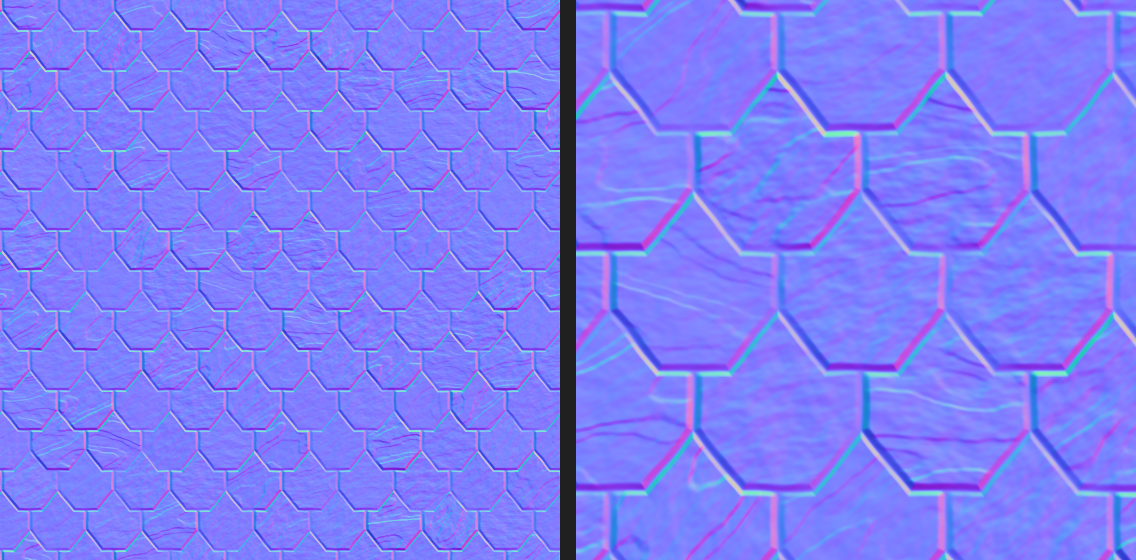
Left, the full canvas; right, a detail of the centre.
Give the GLSL for this texture map, as a WebGL 1 fragment shader.

```glsl
precision highp float;
// Tangent-space normal map of overlapping slate shingles with clipped lower corners.

uniform vec2 u_resolution;

// Layout; heights and lengths are in tile widths unless noted
const float COLUMNS = 10.0;
const float ROWS = 14.0;
const vec2 LAYOUT_SHIFT = vec2(0.035, 0.24);   // in columns, rows
const float ROW_HEIGHT = COLUMNS / ROWS;
const float FLAT_HALF = 0.21;                  // half of the flat lower edge
const float CLIP_HEIGHT = 0.36;                // height of the clipped corner

// Relief
const float BEVEL_WIDTH = 0.050;
const float LIP_WIDTH = 0.032;
const float GROOVE_DEPTH = 0.019;
const float EDGE_WOBBLE = 0.012;
const float WOBBLE_FREQ = 4.0;
const float GRAIN_FREQ = 7.0;
const float GRAIN_HEIGHT = 0.0105;
const float LEDGE_HEIGHT = 0.016;
const float TILE_TILT = 0.06;
const float STREAK_ANGLE = 0.45;
const float SAMPLE_STEP = 0.010;
const float NO_PERIOD = 289.0;

vec2 hash2(vec2 p) {
  vec3 q = fract(vec3(p.xyx) * vec3(0.1031, 0.1030, 0.0973));
  q += dot(q, q.yzx + 33.33);
  return fract((q.xx + q.yz) * q.zy);
}

float cornerSlope(vec2 cell, vec2 offset, float period) {
  float angle = 6.28318 * hash2(mod(cell, period)).x;
  return dot(vec2(cos(angle), sin(angle)), offset);
}

// Gradient noise, about -0.7 to 0.7
float gradientNoise(vec2 p, float period) {
  vec2 i = floor(p), f = p - i;
  vec2 w = f * f * f * (f * (f * 6.0 - 15.0) + 10.0);
  vec2 e = vec2(1.0, 0.0);
  float low = mix(cornerSlope(i, f, period),
                  cornerSlope(i + e.xy, f - e.xy, period), w.x);
  float high = mix(cornerSlope(i + e.yx, f - e.yx, period),
                   cornerSlope(i + e.xx, f - e.xx, period), w.x);
  return mix(low, high, w.y);
}

// Signed distance to the lower outline of a tile; it runs on upward
float tileDistance(vec2 p) {
  p.x = abs(p.x);
  vec2 clipNormal = normalize(vec2(CLIP_HEIGHT, FLAT_HALF - 0.5));
  float clip = dot(p - vec2(FLAT_HALF, 0.0), clipNormal);
  return max(max(-p.y, clip), p.x - 0.5);
}

// Grain and broken ledges, with strength and direction set per tile
float slateSurface(vec2 local, vec2 id) {
  vec2 look = hash2(id + 3.7);
  vec2 wear = hash2(id + 41.3);
  float angle = STREAK_ANGLE + (look.x - 0.5) * 1.1;
  float c = cos(angle), s = sin(angle);
  vec2 seed = 60.0 + 50.0 * hash2(id + 17.9);
  vec2 p = vec2(c * local.x + s * local.y, c * local.y - s * local.x);
  p *= vec2(0.6, 1.0);

  float grain = 0.0, amount = 1.0, freq = GRAIN_FREQ;
  for (int i = 0; i < 3; i++) {
    grain += amount * gradientNoise(p * freq + seed, NO_PERIOD);
    amount *= 0.5;
    freq *= 1.9;
  }

  float slab = gradientNoise(p * vec2(2.0, 3.2) + seed.yx, NO_PERIOD) + 0.07 * grain;
  float ledge = smoothstep(0.03, 0.12, slab) + 0.6 * smoothstep(-0.22, -0.14, slab);
  float tilt = dot(local - vec2(0.0, 0.5), hash2(id + 71.1) - 0.5) * TILE_TILT;
  return grain * GRAIN_HEIGHT * mix(0.6, 1.25, look.y)
       + ledge * LEDGE_HEIGHT * wear.x * wear.x + tilt;
}

// Height of the roof at p
float roofHeight(vec2 p) {
  vec2 w = p * WOBBLE_FREQ;
  float period = COLUMNS * WOBBLE_FREQ;
  vec2 q = p + EDGE_WOBBLE * vec2(gradientNoise(w, period),
                                 gradientNoise(w + 13.5, period));
  q -= LAYOUT_SHIFT * vec2(1.0, ROW_HEIGHT);
  float baseRow = floor(q.y / ROW_HEIGHT);

  // Search from the upper course downward for the tile on top
  float above = 1.0, own = 0.0;
  vec2 local = vec2(0.0), id = vec2(0.0);
  for (int i = 0; i < 3; i++) {
    float row = baseRow + 1.0 - float(i);
    float x = q.x - 0.5 * mod(row, 2.0);
    float column = floor(x + 0.5);
    local = vec2(x - column, q.y - row * ROW_HEIGHT);
    id = mod(vec2(column, row), vec2(COLUMNS, ROWS));
    float d = tileDistance(local);
    if (d <= 0.0) {
      own = -d;
      break;
    }
    above = min(above, d);
  }

  float mask = smoothstep(0.0, BEVEL_WIDTH, own) * smoothstep(0.0, LIP_WIDTH, above);
  return mask * (GROOVE_DEPTH + slateSurface(local, id));
}

void main() {
  vec2 p = gl_FragCoord.xy / u_resolution * COLUMNS;
  vec2 e = vec2(SAMPLE_STEP, 0.0);
  vec2 slope = vec2(roofHeight(p + e.xy) - roofHeight(p - e.xy),
                    roofHeight(p + e.yx) - roofHeight(p - e.yx)) / (2.0 * SAMPLE_STEP);
  vec3 normal = normalize(vec3(-slope, 1.0));
  gl_FragColor = vec4(normal * 0.5 + 0.5, 1.0);
}
```
